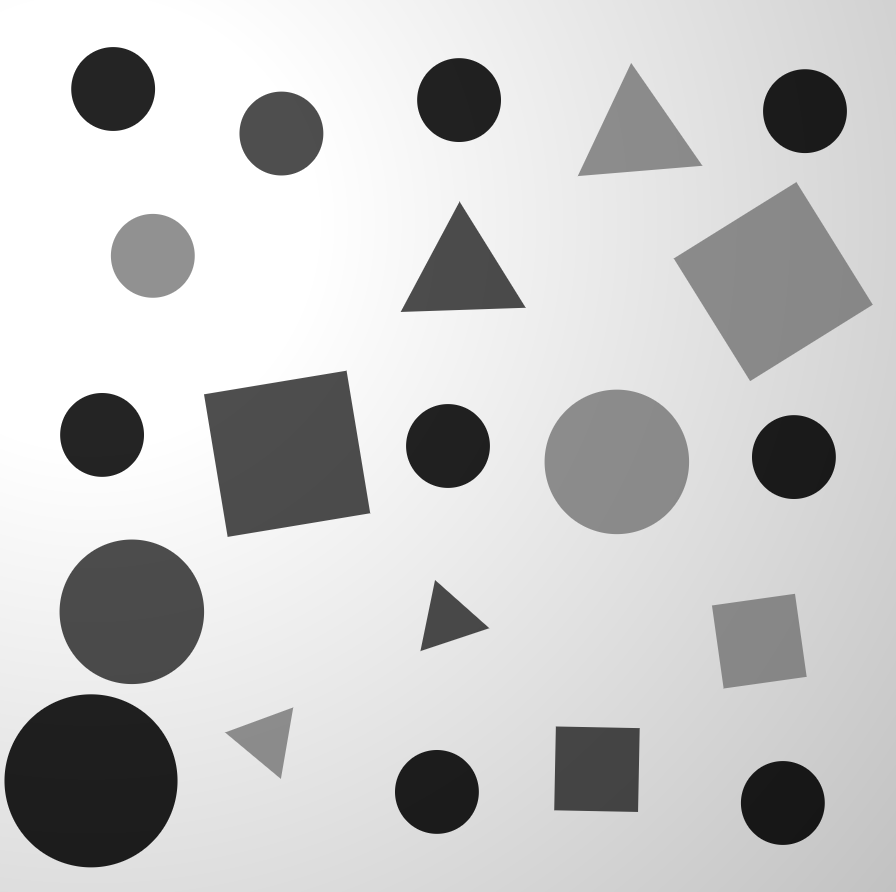
Give the GLSL for this background, as a Shadertoy shader.

```glsl
// Flat grey circles, squares and triangles on a softly lit white sheet.
// Black dots sit on a tilted 3 x 3 lattice; one shape of each kind, size and
// tone is jittered around the lattice edges. All edges come from distances.

const float TAU = 6.2831853;

const float LATTICE_STEP = 0.388;
const float LATTICE_TILT = 0.032;
const float DOT_RADIUS = 0.047;
const float BIG_DOT_RADIUS = 0.097;

const float SMALL_SIZE = 0.047;
const float LARGE_SIZE = 0.081;
const float SITE_LIMIT = 0.9;     // keeps outer shapes inside the canvas
const float JITTER = 0.016;

const float BLACK_TONE = 0.115;
const float DARK_TONE = 0.28;
const float LIGHT_TONE = 0.545;

const vec2 LIGHT_CENTER = vec2(0.10, 0.75);
const float LIGHT_CORE = 0.25;    // radius of the pure white area
const float LIGHT_FALLOFF = 0.26;
const float SHAPE_SHADING = 0.25; // how strongly the light tints the shapes

float hash(float n) {
    return fract(sin(n * 12.9898 + 4.137) * 43758.5453);
}

vec2 rotate(vec2 p, float angle) {
    float c = cos(angle), s = sin(angle);
    return vec2(c * p.x - s * p.y, s * p.x + c * p.y);
}

// Distance to the edge lines of a regular polygon
float polygonDistance(vec2 p, float sides, float apothem) {
    float sector = TAU / sides;
    float angle = atan(p.y, p.x);
    return cos(floor(0.5 + angle / sector) * sector - angle) * length(p) - apothem;
}

// kind: 0 circle, 1 square, 2 triangle
float shapeDistance(vec2 p, int kind, float size) {
    if (kind == 0) return length(p) - size;
    if (kind == 1) return polygonDistance(p, 4.0, size);
    return polygonDistance(p, 3.0, 0.5 * size);
}

// Midpoints of the lattice edges: 0-5 on the rows, 6-11 on the columns
vec2 edgeSite(int s) {
    int t = s % 6;
    vec2 site = s < 6 ? vec2(float(t % 2) - 0.5, 1.0 - float(t / 2))
                      : vec2(float(t % 3) - 1.0, 0.5 - float(t / 3));
    return clamp(site, -SITE_LIMIT, SITE_LIMIT) * LATTICE_STEP;
}

float coverage(float distance, float pixel) {
    return clamp(0.5 - distance / pixel, 0.0, 1.0);
}

void mainImage(out vec4 fragColor, in vec2 fragCoord) {
    float pixel = 1.0 / min(iResolution.x, iResolution.y);
    vec2 p = (fragCoord - 0.5 * iResolution.xy) * pixel;
    vec2 q = rotate(p, LATTICE_TILT);

    // Sheet lit from the upper left
    float lightDistance = length(p + 0.5 - LIGHT_CENTER);
    float light = 1.0 - LIGHT_FALLOFF * max(lightDistance - LIGHT_CORE, 0.0);
    float shade = SHAPE_SHADING * (light - 0.9);
    float tone = light;

    // Scattered shapes: every kind, size and tone once
    for (int i = 0; i < 12; i++) {
        float seed = float(i);
        vec2 jitter = JITTER * (2.0 * vec2(hash(seed), hash(seed + 31.0)) - 1.0);
        vec2 local = q - edgeSite((5 * i + 9) % 12) - jitter;
        local = rotate(local, TAU * hash(seed + 67.0));
        float size = (i / 3) % 2 == 0 ? LARGE_SIZE : SMALL_SIZE;
        float shapeTone = i < 6 ? DARK_TONE : LIGHT_TONE;
        float d = shapeDistance(local, i % 3, size);
        tone = mix(tone, shapeTone + shade, coverage(d, pixel));
    }

    // Black dots, the lower left one enlarged
    for (int i = 0; i < 9; i++) {
        vec2 cell = vec2(i % 3, i / 3) - 1.0;
        float radius = i == 0 ? BIG_DOT_RADIUS : DOT_RADIUS;
        float d = length(q - cell * LATTICE_STEP) - radius;
        tone = mix(tone, BLACK_TONE + shade, coverage(d, pixel));
    }

    fragColor = vec4(vec3(tone), 1.0);
}
```
